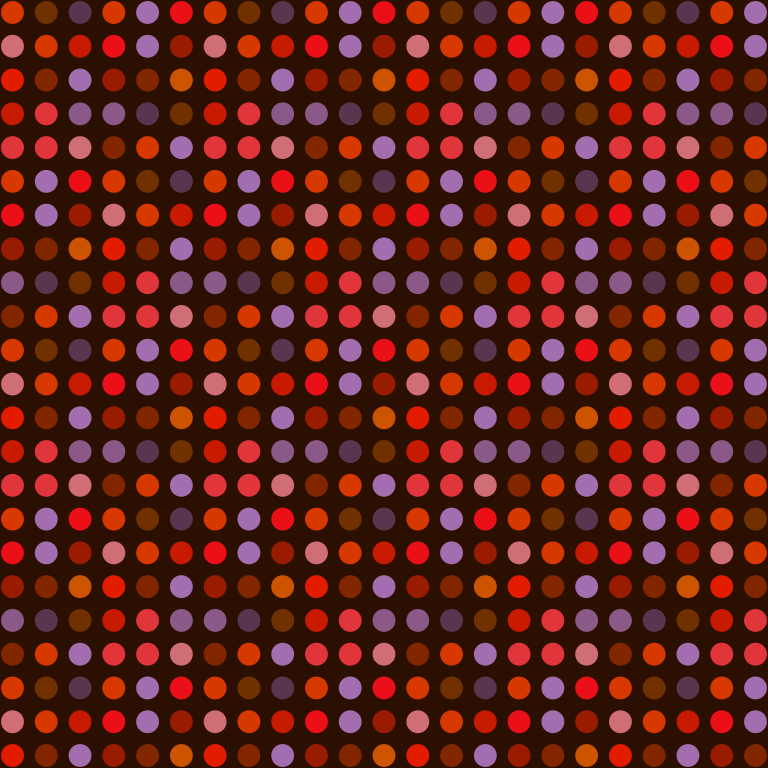
This pattern is drawn by a Shadertoy shader. Its source:

```glsl
// Grid of flat round dots in warm reds and purples, coloured by a half-shifted 6 by 5 block.
#define DOTS_ACROSS 22.74
#define DOT_RADIUS 0.338
#define CENTRE_DOT 11
#define BLOCK_COLS 6
#define BLOCK_ROWS 5
#define BLOCK_SHIFT 3
#define GROUND vec3(0.168, 0.059, 0.0)

const vec3 PALETTE[13] = vec3[13](
    vec3(0.84, 0.22, 0.00),  // 0 orange
    vec3(0.44, 0.19, 0.00),  // 1 brown
    vec3(0.35, 0.21, 0.31),  // 2 dusk
    vec3(0.64, 0.43, 0.69),  // 3 lilac
    vec3(0.92, 0.06, 0.09),  // 4 red
    vec3(0.81, 0.43, 0.46),  // 5 pink
    vec3(0.78, 0.10, 0.00),  // 6 crimson
    vec3(0.60, 0.11, 0.00),  // 7 maroon
    vec3(0.89, 0.11, 0.00),  // 8 vermilion
    vec3(0.51, 0.15, 0.00),  // 9 russet
    vec3(0.80, 0.33, 0.00),  // 10 ochre
    vec3(0.88, 0.21, 0.23),  // 11 coral
    vec3(0.54, 0.35, 0.53)   // 12 purple
);

// Palette indices of one block, top row first
const int BLOCK[30] = int[30](
    0, 1, 2, 0, 3, 4,
    5, 0, 6, 4, 3, 7,
    8, 9, 3, 7, 9, 10,
    6, 11, 12, 12, 2, 1,
    11, 11, 5, 9, 0, 3
);

int wrap(int value, int period) {
    return ((value % period) + period) % period;
}

// Colour of a dot; each band of blocks slides sideways by half a block
vec3 dotColour(ivec2 cell) {
    int row = wrap(cell.y, BLOCK_ROWS);
    int band = (cell.y - row) / BLOCK_ROWS;
    int col = wrap(cell.x + BLOCK_SHIFT * band, BLOCK_COLS);
    return PALETTE[BLOCK[row * BLOCK_COLS + col]];
}

void mainImage(out vec4 fragColor, in vec2 fragCoord) {
    // Cell units, with one dot centred on the canvas
    float scale = DOTS_ACROSS / iResolution.y;
    vec2 p = (fragCoord - 0.5 * iResolution.xy) * scale;
    vec2 nearest = floor(p + 0.5);
    ivec2 cell = CENTRE_DOT + ivec2(nearest.x, -nearest.y);

    // Disc with an edge one pixel wide
    float edge = length(p - nearest) - DOT_RADIUS;
    float cover = clamp(0.5 - edge / scale, 0.0, 1.0);

    fragColor = vec4(mix(GROUND, dotColour(cell), cover), 1.0);
}
```
